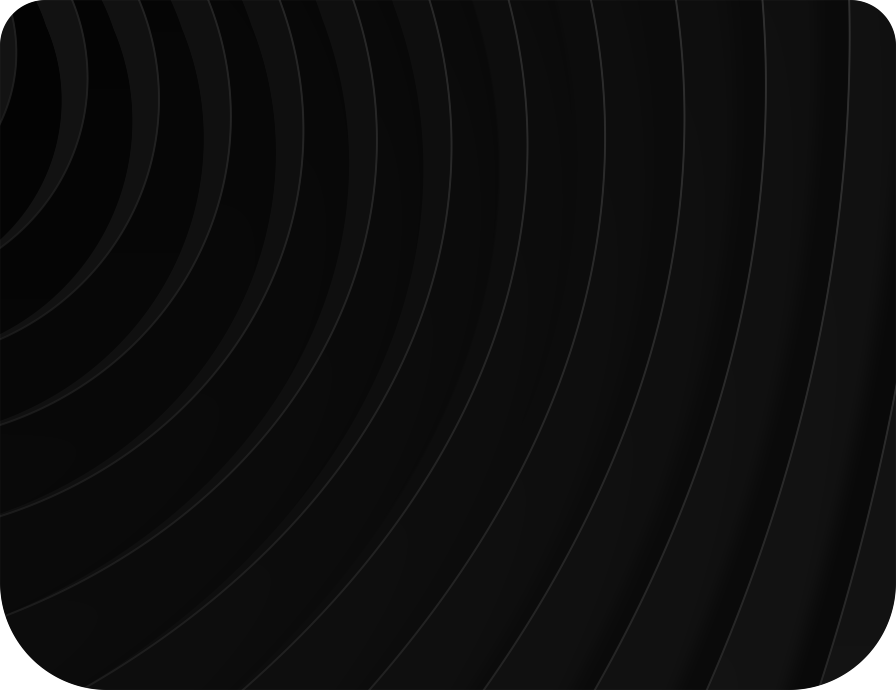
Reproduce this background procedurally as a WebGL 1 fragment shader.

```glsl
precision highp float;
// Dark nested ridges sweeping out from the upper left, on a rounded card.

uniform vec2 u_resolution;

const vec2 CARD = vec2(768.0, 590.0);   // design units, y measured downward
const float TOP_RADIUS = 39.0;
const float BOTTOM_RADIUS = 92.0;
const int RINGS = 13;
const float LAST_RING = 12.0;
const vec3 PAGE = vec3(1.0);
const float FLOOR_INNER = 0.006;        // band tone at the core and the rim
const float FLOOR_OUTER = 0.066;
const float LIP_INNER = 0.074;          // tone of the strip beside each rim
const float LIP_OUTER = 0.034;
const float LIP_WIDTH = 25.0;
const float RIM_INNER = 0.13;           // hairline tone
const float RIM_OUTER = 0.21;
const float RIM_WIDTH = 0.75;
const float LOWER_LIFT = 0.014;         // extra light toward the bottom

// Rightmost point of a ring
vec2 ringApex(float k) {
  float x = 14.0 + k * (61.0 + 0.0325 * k * k);
  float y = 45.0 + k * (24.33 + k * (-2.568 + k * (0.242 - 0.02 * k)));
  return vec2(x, y);
}

// Curvature of a ring at its apex
float ringCurvature(float k) {
  return 0.001 * (7.231 + k * (-1.8102 + k * (0.28183
         + k * (-0.023292 + 0.000708 * k))));
}

// Signed distance to a conic that opens from ellipse to parabola
float ringDistance(vec2 p, vec2 apex, float k) {
  float q = ringCurvature(k);
  float shape = -0.95 * (1.0 - smoothstep(2.0, 10.0, k));
  float inward = apex.x - p.x;
  float down = p.y - apex.y;
  float field = 0.5 * q * (down * down - shape * inward * inward) - inward;
  vec2 slope = vec2(1.0 + shape * q * inward, q * down);
  return field / max(length(slope), 0.05);
}

float floorTone(float k, vec2 p) {
  float t = clamp(k / LAST_RING, 0.0, 1.0);
  return mix(FLOOR_INNER, FLOOR_OUTER, t) + LOWER_LIFT * p.y / CARD.y * (1.0 - 0.5 * t);
}

// Rounded card with separate top and bottom corner radii
float cardDistance(vec2 p) {
  vec2 c = p - 0.5 * CARD;
  float r = c.y < 0.0 ? TOP_RADIUS : BOTTOM_RADIUS;
  vec2 d = abs(c) - 0.5 * CARD + r;
  return length(max(d, 0.0)) + min(max(d.x, d.y), 0.0) - r;
}

void main() {
  vec2 uv = gl_FragCoord.xy / u_resolution;
  vec2 p = vec2(uv.x, 1.0 - uv.y) * CARD;
  float px = CARD.x / u_resolution.x;

  // Paint from the widest ring inward
  float tone = floorTone(LAST_RING + 1.0, p);
  for (int i = 0; i < RINGS; i++) {
    float k = LAST_RING - float(i);
    float t = k / LAST_RING;
    vec2 apex = ringApex(k);
    float d = ringDistance(p, apex, k);
    float fall = (p.y - apex.y) / (120.0 + 60.0 * k);
    float taper = clamp(1.0 - fall, 0.0, 1.25);

    // Strip inside the rim: crisp near the core, a soft shade farther out
    float blur = mix(0.6 * px, 12.0, smoothstep(6.0, 12.0, k));
    float lipWidth = LIP_WIDTH * mix(taper, 1.0, smoothstep(8.0, 12.0, k));
    float lip = 1.0 - smoothstep(-blur, blur, -d - lipWidth);
    float shade = smoothstep(3.0, 7.0, k) * exp(-max(-d - lipWidth, 0.0) / 14.0);
    float ground = floorTone(k, p) - 0.008 * shade;
    float band = mix(ground, mix(LIP_INNER, LIP_OUTER, t), lip);

    float inside = 1.0 - smoothstep(-0.6 * px, 0.6 * px, d);
    tone = mix(tone, band, inside);

    // Hairline highlight, dimmer where the strip runs out
    float rim = 1.0 - smoothstep(RIM_WIDTH - 0.5 * px, RIM_WIDTH + 0.7 * px, abs(d));
    float rimTone = mix(RIM_INNER, RIM_OUTER, t);
    tone = mix(tone, rimTone, rim * mix(0.5, 0.9, clamp(taper, 0.0, 1.0)));
  }

  float outside = smoothstep(-0.6 * px, 0.6 * px, cardDistance(p));
  gl_FragColor = vec4(mix(vec3(tone), PAGE, outside), 1.0);
}
```
